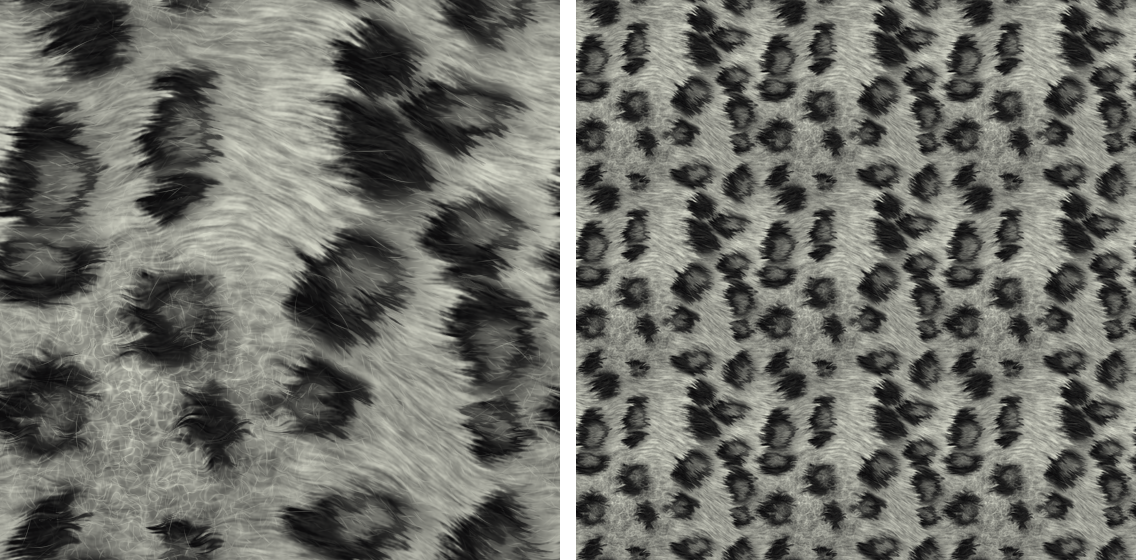
Left, the tile; right, the same tile 3 across and 3 down.
Give the GLSL for this texture, as a Shadertoy shader.

```glsl
// Seamless snow leopard fur: dark broken rosettes on pale, wind-swept and woolly hair.

const float TAU = 6.2831853;

vec2 hash2(vec2 p) {
    vec3 q = fract(p.xyx * vec3(0.1031, 0.1030, 0.0973));
    q += dot(q, q.yzx + 33.33);
    return fract((q.xx + q.yz) * q.zy);
}

// Value noise that wraps after a whole number of cells
float cellNoise(vec2 p, float cells) {
    vec2 g = p * cells, i = floor(g), f = g - i;
    f = f * f * (3.0 - 2.0 * f);
    float a = hash2(mod(i, cells)).x;
    float b = hash2(mod(i + vec2(1, 0), cells)).x;
    float c = hash2(mod(i + vec2(0, 1), cells)).x;
    float d = hash2(mod(i + 1.0, cells)).x;
    return mix(mix(a, b, f.x), mix(c, d, f.x), f.y);
}

// How curly the coat is: strongest toward the lower left
float woolliness(vec2 p) {
    vec2 c = cos(TAU * (p - vec2(0.26, 0.27)));
    return smoothstep(0.45, 0.95, 0.5 + 0.25 * (c.x + c.y));
}

// Unit direction in which the hair lies
vec2 hairFlow(vec2 p) {
    vec2 t = TAU * p;
    float angle = -0.18 + 0.3 * sin(t.x + 0.2) + 0.15 * sin(t.y + 2.0 * t.x + 1.0);
    angle += 0.13 * sin(3.0 * t.x + 2.0 * t.y) + 0.1 * sin(7.0 * t.y - 3.0 * t.x);
    angle += 0.09 * sin(10.0 * t.x + 5.0 * t.y + 2.0 * sin(4.0 * t.y));
    float curl = sin(11.0 * t.x + 1.5 * sin(7.0 * t.y)) + sin(13.0 * t.y + 1.5 * sin(8.0 * t.x));
    angle += 0.4 * woolliness(p) * curl;
    return vec2(cos(angle), sin(angle));
}

// Noise averaged along the flow, centred on zero
float streak(vec2 p, float cells, float stride) {
    float sum = 0.0;
    for (int i = 0; i < 18; i++) {
        sum += cellNoise(p, cells);
        p += hairFlow(p) * stride;
    }
    return sum / 18.0 - 0.5;
}

// Thin curly filaments along the mid-level lines of noise
float tangle(vec2 p) {
    vec2 t = TAU * p;
    p += 0.003 * sin(17.0 * t.yx + 2.0 * sin(9.0 * t));
    float sum = 0.0;
    for (int i = 0; i < 4; i++) {
        float level = cellNoise(p + 0.137 * float(i), 34.0 + 13.0 * float(i));
        sum += 1.0 - smoothstep(0.0, 0.24, abs(2.0 * level - 1.0));
    }
    return sum / 4.0;
}

// x: black of the rosettes, y: grey tint inside and around them
vec2 rosettes(vec2 p) {
    vec2 t = TAU * p;
    p += 0.007 * sin(5.0 * t.yx + 2.0 * sin(3.0 * t)) + 0.003 * sin(13.0 * t.yx + t);
    vec2 grid = vec2(4, 5), marks = vec2(0);
    for (int i = -1; i <= 1; i++) {
        float column = floor(p.x * grid.x) + float(i);
        float shift = 0.5 * mod(column, 2.0);
        for (int j = -1; j <= 1; j++) {
            vec2 cell = vec2(column, floor(p.y * grid.y - shift) + float(j));
            vec2 id = mod(cell, grid);
            vec2 place = hash2(id + 7.0), form = hash2(id + 31.0), turn = hash2(id + 57.0);
            vec2 centre = (cell + vec2(0.5, 0.5 + shift) + 0.46 * (place - 0.5)) / grid;
            float tilt = TAU * turn.x, stretch = 1.0 + 0.3 * turn.y;
            vec2 q = mat2(cos(tilt), -sin(tilt), sin(tilt), cos(tilt)) * (p - centre);
            q /= (0.048 + 0.058 * form.x) * vec2(stretch, 1.0 / stretch);
            float r = length(q), a = atan(q.y, q.x);
            float solid = step(0.62, form.y);
            float width = mix(0.25, 0.5, solid) + 0.16 * sin(a + TAU * form.y) + 0.06 * sin(3.0 * a + tilt);
            float ring = abs(r - mix(0.7, 0.35, solid)) - width;
            marks = max(marks, vec2(1.0 - smoothstep(-0.22, 0.22, ring), 1.0 - smoothstep(0.6, 1.4, r)));
        }
    }
    return marks;
}

// Fine bent hairs, one per cell, lying at any angle where the coat is woolly
float looseHairs(vec2 p, float cells, float seed) {
    float cover = 0.0;
    for (int k = 0; k < 9; k++) {
        vec2 cell = floor(p * cells) + vec2(k % 3, k / 3) - 1.0;
        vec2 id = mod(cell, cells) + seed;
        vec2 root = (cell + hash2(id)) / cells, form = hash2(id + 83.0), look = hash2(id + 29.0);
        vec2 along = hairFlow(root), d = p - root;
        float turn = (form.x - 0.5) * mix(1.1, TAU, woolliness(root));
        along = mat2(cos(turn), sin(turn), -sin(turn), cos(turn)) * along;
        vec2 q = vec2(dot(d, along), dot(d, vec2(-along.y, along.x)));
        q.y += (form.y - 0.5) * 0.9 * cells * q.x * q.x;
        float taper = 1.0 - smoothstep(0.1, 1.0, abs(q.x) * cells / (0.4 + 0.45 * look.y));
        cover = max(cover, taper * (1.0 - smoothstep(0.0003, 0.0022, abs(q.y))) * look.x);
    }
    return cover;
}

void mainImage(out vec4 fragColor, in vec2 fragCoord) {
    vec2 p = fragCoord / iResolution.xy, t = TAU * p;
    float wool = woolliness(p);
    float fine = streak(p, 250.0, 0.0021);
    float clump = streak(p, 84.0, 0.0032);

    // Markings are smeared along the hair and frayed by single strands
    vec2 along = hairFlow(p), drag = along * (0.1 * fine + 0.08 * clump);
    vec2 marks = 0.5 * (rosettes(p - drag + 0.007 * along) + rosettes(p - drag - 0.007 * along));
    float black = clamp(marks.x + 4.0 * marks.x * (1.0 - marks.x) * (0.9 * fine + 0.6 * clump), 0.0, 1.0);

    // Pale coat with broad, soft changes of light, puffy and tangled where woolly
    float coat = 0.615 + 0.035 * sin(t.y + 3.6 + sin(t.x)) + 0.025 * sin(2.0 * t.x - t.y);
    float puffs = 0.32 * cellNoise(p + 0.006 * sin(9.0 * t.yx), 22.0) + 0.2 * cellNoise(p, 47.0) - 0.26;
    float combed = 0.95 * fine + 0.65 * clump + 0.35 * puffs;
    float curly = 0.5 * fine + 0.25 * clump + puffs + 0.55 * tangle(p) - 0.22;
    coat *= 1.0 + mix(combed, curly, wool);
    coat *= 1.0 - 0.38 * marks.y;
    float tone = mix(coat, 0.09 + 0.3 * fine + 0.12 * clump, black);

    // Dense short hairs, then a few long ones catching the light
    float down = 0.0, guard = 0.0;
    for (int i = 0; i < 4; i++) {
        down = max(down, looseHairs(p, 29.0 + 6.0 * float(i), 113.0 * float(i)));
    }
    for (int i = 0; i < 2; i++) {
        guard = max(guard, looseHairs(p, 11.0 + 4.0 * float(i), 500.0 + 90.0 * float(i)));
    }
    tone += mix(0.32, 0.36, wool) * down * (0.8 - tone) * (1.0 - 0.8 * black);
    tone += 0.35 * guard * guard * (0.75 - tone);

    tone = clamp(tone, 0.05, 0.82);
    fragColor = vec4(tone * vec3(1.0, 1.01, 0.935) + vec3(0.0, -0.002, 0.006), 1.0);
}
```
